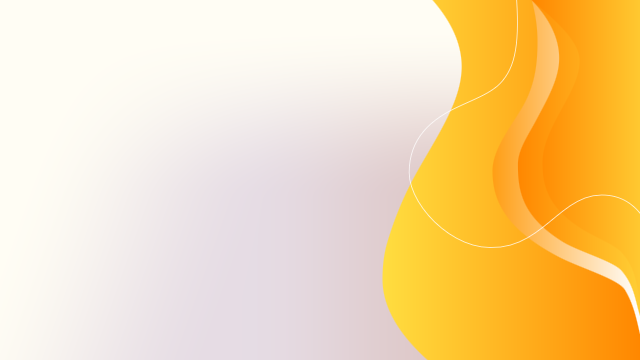
Give the GLSL for this background, as a Shadertoy shader.

```glsl
#define CANVAS vec2(768.0, 432.0)
#define CREAM vec3(1.0, 0.992, 0.957)
#define LAVENDER vec3(0.9, 0.862, 0.894)
#define ROSE vec3(0.87, 0.785, 0.785)
#define LEMON vec3(1.0, 0.87, 0.25)
#define ORANGE vec3(1.0, 0.53, 0.0)
#define AMBER vec3(1.0, 0.62, 0.08)
#define GOLD vec3(1.0, 0.8, 0.2)
#define LINE_WIDTH 1.0
#define LINE_ALPHA 0.8
#define LINE_STEPS 14

// Edge knots: x, depth from the top, slope dx/dy
const vec3 BODY[7] = vec3[7](
    vec3(519, 0, 0.87), vec3(554, 80, 0), vec3(527, 160, -0.55),
    vec3(500, 207, -0.56), vec3(465, 290, -0.3), vec3(459, 335, 0),
    vec3(513, 432, 1.11));
const vec3 RIBBON[7] = vec3[7](
    vec3(638, 0, 0.28), vec3(645, 50, 0), vec3(626, 130, -0.6),
    vec3(591, 205, 0), vec3(670, 308, 1.9), vec3(750, 348, 0.6),
    vec3(769, 405, 0.25));
const vec3 BAND[7] = vec3[7](
    vec3(638, 0, 0.95), vec3(671, 70, 0), vec3(643, 145, -0.53),
    vec3(621.5, 197, 0), vec3(675, 290, 1.6), vec3(746, 325, 0.85),
    vec3(769, 382, 0.35));
const vec3 CORNER[7] = vec3[7](
    vec3(638, 0, 1.15), vec3(695.5, 73, 0), vec3(669, 140, -0.53),
    vec3(651, 195, 0), vec3(697, 274, 1.55), vec3(746, 303, 0.9),
    vec3(769, 362, 0.3));

// Chained cubic controls of the thin line
const vec2 THREAD[19] = vec2[19](
    vec2(620, 0), vec2(623, 50), vec2(619, 78), vec2(603, 97),
    vec2(590, 113), vec2(565, 120), vec2(540, 133),
    vec2(510, 149), vec2(491, 172), vec2(491, 207),
    vec2(491, 245), vec2(540, 297), vec2(588, 297),
    vec2(650, 299), vec2(672, 234), vec2(722, 234),
    vec2(742, 234), vec2(757, 242), vec2(769, 257));

// Cubic Hermite edge: x as a function of depth
float edgeX(vec3 knots[7], float y) {
    float x = knots[0].x;
    for (int i = 0; i < 6; i++) {
        vec3 a = knots[i], b = knots[i + 1];
        if (y < a.y) break;
        float span = b.y - a.y;
        float t = clamp((y - a.y) / span, 0.0, 1.0);
        float u = 1.0 - t;
        x = mix(a.x, b.x, t * t * (3.0 - 2.0 * t))
          + span * t * u * (a.z * u - b.z * t);
    }
    return x;
}

// Smooth coverage of everything to the right of an edge
float rightOf(vec3 knots[7], vec2 p) {
    float d = p.x - edgeX(knots, p.y);
    return clamp(0.5 + d / max(fwidth(d), 1e-4), 0.0, 1.0);
}

vec3 ramp(vec3 from, vec3 to, float x0, float x1, float x) {
    return mix(from, to, clamp((x - x0) / (x1 - x0), 0.0, 1.0));
}

float segmentDistance(vec2 p, vec2 a, vec2 b) {
    vec2 ab = b - a;
    float t = clamp(dot(p - a, ab) / dot(ab, ab), 0.0, 1.0);
    return length(p - a - ab * t);
}

vec2 bezier(int first, float t) {
    float u = 1.0 - t;
    return u * u * u * THREAD[first] + 3.0 * u * u * t * THREAD[first + 1]
         + 3.0 * u * t * t * THREAD[first + 2] + t * t * t * THREAD[first + 3];
}

float threadDistance(vec2 p) {
    float d = 1e5;
    vec2 last = THREAD[0];
    for (int i = 0; i < 18; i += 3) {
        for (int s = 1; s <= LINE_STEPS; s++) {
            vec2 next = bezier(i, float(s) / float(LINE_STEPS));
            d = min(d, segmentDistance(p, last, next));
            last = next;
        }
    }
    return d;
}

vec3 backdrop(vec2 p) {
    float across = smoothstep(20.0, 340.0, p.x + 0.35 * (p.y - 216.0));
    float down = smoothstep(30.0, 240.0, p.y);
    vec3 shade = mix(LAVENDER, ROSE, smoothstep(290.0, 540.0, p.x));
    return mix(CREAM, shade, across * down);
}

void mainImage(out vec4 fragColor, in vec2 fragCoord) {
    // Canvas units with depth measured from the top
    vec2 p = fragCoord / iResolution.xy * CANVAS;
    p.y = CANVAS.y - p.y;
    float pixel = CANVAS.y / iResolution.y;

    // Layers from back to front
    vec3 color = backdrop(p);
    color = mix(color, ramp(LEMON, ORANGE, 459.0, 768.0, p.x), rightOf(BODY, p));
    color = mix(color, ramp(AMBER, vec3(1.0), 591.0, 768.0, p.x), rightOf(RIBBON, p));
    color = mix(color, ramp(ORANGE, GOLD, 622.0, 762.0, p.x), rightOf(BAND, p));
    color = mix(color, ramp(ORANGE, GOLD, 640.0, 775.0, p.x), rightOf(CORNER, p));

    // Thin line
    float coverage = clamp((0.5 * (LINE_WIDTH + pixel) - threadDistance(p)) / pixel, 0.0, 1.0);
    coverage *= min(1.0, LINE_WIDTH / pixel + 0.2);
    fragColor = vec4(mix(color, vec3(1.0), coverage * LINE_ALPHA), 1.0);
}
```
